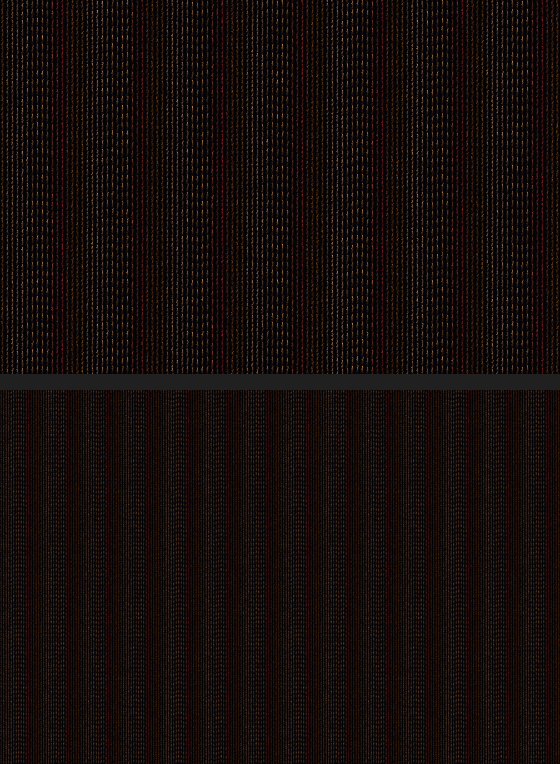
Top, the tile; bottom, the same tile 2 across and 2 down.
This pattern is drawn by a Shadertoy shader. Its source:

```glsl
// Dark woven cloth: thin columns of fine upright stitches in repeating red, olive and tan stripes.

const float STRIPES = 7.0;             // colour stripes across
const float COLUMNS_PER_STRIPE = 16.0;
const float COLUMNS = STRIPES * COLUMNS_PER_STRIPE;
const float FIRST_RED_COLUMN = 11.0;
const float ROWS = 43.0;
const float CANVAS_RATIO = 342.0 / 512.0;
const float CELL_HEIGHT = COLUMNS * CANVAS_RATIO / ROWS; // in column widths
const float FLECKS = 8.0;              // short fibre flecks in one cell

const vec3 RED    = vec3(0.42, 0.11, 0.12);
const vec3 RUST   = vec3(0.34, 0.14, 0.08);
const vec3 OLIVE  = vec3(0.34, 0.21, 0.09);
const vec3 CREAM  = vec3(0.49, 0.37, 0.27);
const vec3 ORANGE = vec3(0.49, 0.33, 0.19);
const vec3 BLUE   = vec3(0.05, 0.06, 0.15);
const vec3 FIBRE  = vec3(0.17, 0.055, 0.06);
const vec3 WARM_BLACK = vec3(0.018, 0.011, 0.011);
const vec3 COOL_BLACK = vec3(0.013, 0.011, 0.020);

float hash(vec2 p) {
    vec3 q = fract(p.xyx * vec3(0.1031, 0.1030, 0.0973));
    q += dot(q, q.yzx + 33.33);
    return fract((q.x + q.y) * q.z);
}

float capsule(vec2 p, vec2 a, vec2 b, float radius) {
    vec2 pa = p - a, ba = b - a;
    return length(pa - ba * clamp(dot(pa, ba) / dot(ba, ba), 0.0, 1.0)) - radius;
}

float coverage(float dist, float pixel) {
    return smoothstep(0.42, -0.42, dist / max(pixel, 0.04));
}

// Thread colour at a position 0..16 inside one stripe, red at both ends
vec3 threadColor(float pos, vec3 red) {
    vec3 c = mix(red, OLIVE, smoothstep(1.0, 3.0, pos));
    c = mix(c, CREAM, smoothstep(4.0, 8.0, pos));
    c = mix(c, ORANGE, smoothstep(9.0, 12.0, pos));
    return mix(c, red, smoothstep(13.5, 15.6, pos) * 0.7);
}

// Upright stitch centred at the origin, with a small hook at its foot
float stitch(vec2 p, float halfLength, float lean) {
    float body = capsule(p, vec2(-lean, -halfLength), vec2(lean, halfLength), 0.09);
    float hook = capsule(p, vec2(-lean, -halfLength), vec2(-lean - 0.12, -0.4 * halfLength), 0.06);
    return min(body, hook);
}

// Irregular placing of one stitch
vec2 jitter(vec2 id) {
    return vec2(hash(id + 3.1) - 0.5, hash(id + 9.7) - 0.5) * vec2(0.14, 0.20);
}

// One cell of a column; p is in column widths around the cell centre
vec3 stitchCell(vec2 p, vec2 id, float pos, vec3 thread, vec3 ground, float pixel) {
    float longness = smoothstep(6.0, 12.0, pos) * smoothstep(16.0, 14.5, pos);
    float olive = smoothstep(1.0, 2.5, pos) * smoothstep(6.0, 4.0, pos);
    float lean = 0.03 + 0.06 * olive + 0.08 * (hash(id + 29.9) - 0.5);

    // Uneven flecks roughen the sides and the brightness of every thread
    float fleck = hash(vec2(id.x + 101.0, id.y * FLECKS + floor((p.y / CELL_HEIGHT + 0.5) * FLECKS)));
    vec2 q = p + vec2(0.09 * (fleck - 0.5), 0.0);

    // Upper stitch grows long where the lower one fades away
    vec2 upperCentre = vec2(0.0, mix(0.24, 0.08, longness) * CELL_HEIGHT);
    float upperHalf = mix(0.13, 0.22, longness) * CELL_HEIGHT;
    vec2 lowerCentre = vec2(-0.06 * olive, -0.26 * CELL_HEIGHT);
    float upper = stitch(q - upperCentre - jitter(id), upperHalf, lean);
    float lower = stitch(q - lowerCentre - jitter(id + 57.0), 0.12 * CELL_HEIGHT, lean - 0.12 * olive);

    // Dim reddish fibre running down the column joins the stitches
    float weave = 0.05 * cos(6.28318 * p.y / CELL_HEIGHT) * (1.0 + olive);
    float fibre = coverage(abs(q.x - weave) - 0.17, pixel);
    float wear = mix(0.45, 1.05, fleck) * mix(1.0, 0.75, longness);
    vec3 color = mix(ground, mix(FIBRE, thread * 0.35, 0.35), fibre * wear);

    // Cool knots between long stitches
    float knot = capsule(p, vec2(-0.04, -0.40 * CELL_HEIGHT), vec2(0.0, -0.32 * CELL_HEIGHT), 0.10);
    color = mix(color, BLUE, coverage(knot, pixel) * longness * 0.7);

    // Bright thread, each stitch worn differently and paler at its top
    float glow = mix(0.75, 1.15, smoothstep(-upperHalf, upperHalf, p.y - upperCentre.y));
    glow *= mix(0.80, 1.20, fleck);
    float upperShade = mix(0.65, 1.10, hash(id + 17.3)) * glow;
    float lowerShade = mix(0.55, 1.05, hash(id + 61.9)) * mix(0.80, 1.20, fleck);
    color = mix(color, thread * lowerShade, coverage(lower, pixel) * (1.0 - 0.75 * longness));
    return mix(color, thread * upperShade, coverage(upper, pixel));
}

void mainImage(out vec4 fragColor, in vec2 fragCoord) {
    vec2 uv = fract(fragCoord / iResolution.xy);
    float pixel = COLUMNS / iResolution.x;

    // Column and its place in the stripe
    float x = uv.x * COLUMNS;
    float column = floor(x);
    float fromRed = column - FIRST_RED_COLUMN;
    float pos = mod(fromRed, COLUMNS_PER_STRIPE);
    float stripe = mod(floor((fromRed + 3.0) / COLUMNS_PER_STRIPE), STRIPES);

    // Red strength alternates from stripe to stripe
    float redness = mod(stripe, 2.0) < 0.5 ? 0.90 : 0.50;
    redness += 0.15 * (hash(vec2(stripe, 71.0)) - 0.5);
    vec3 thread = threadColor(pos, mix(RUST, RED, redness));
    thread *= mix(0.92, 1.08, hash(vec2(column, 13.0)));

    // Rows drift from column to column
    float drift = 0.20 * sin(6.28318 * fromRed / COLUMNS_PER_STRIPE);
    drift += 0.35 * hash(vec2(column, 37.0));
    float y = fract(uv.y + drift / ROWS) * ROWS;
    vec2 p = vec2(fract(x) - 0.5, (fract(y) - 0.5) * CELL_HEIGHT);

    float coolness = smoothstep(3.0, 8.0, pos) * smoothstep(16.0, 14.0, pos);
    vec3 ground = mix(WARM_BLACK, COOL_BLACK, coolness);
    vec3 color = stitchCell(p, vec2(column, floor(y)), pos, thread, ground, pixel);
    fragColor = vec4(color, 1.0);
}
```
